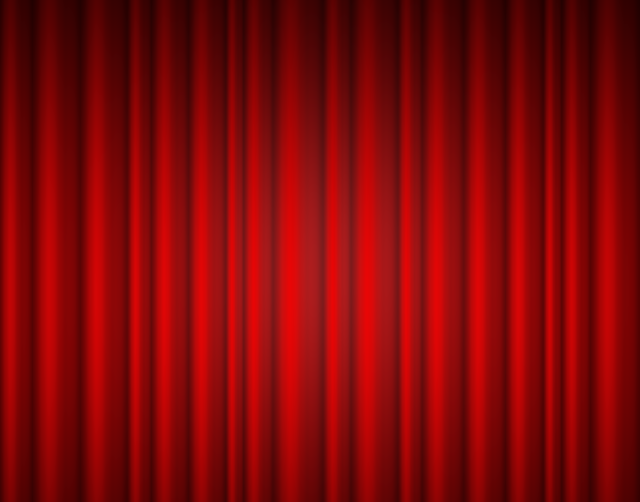
Reproduce this background procedurally as a Shadertoy shader.

```glsl
// Draws a pleated red stage curtain lit by a soft central spotlight.

const int SEAM_COUNT = 19;

// Uneven pleat boundaries, as fractions of the canvas width.
const float SEAMS[SEAM_COUNT] = float[](
    -0.002, 0.051, 0.126, 0.199, 0.237, 0.295, 0.353, 0.381, 0.427, 0.505,
    0.549, 0.622, 0.660, 0.725, 0.790, 0.849, 0.878, 0.923, 1.0);

const vec3 CLOTH_RED = vec3(0.96, 0.025, 0.025);
const vec3 HAZE_COLOR = vec3(0.10, 0.10, 0.105);

// Elliptical soft falloff around a center.
float softSpot(vec2 p, vec2 center, vec2 radius) {
    vec2 d = (p - center) / radius;
    return exp(-dot(d, d));
}

// Position inside the current pleat, from 0 to 1.
float pleatPosition(float x) {
    float position = 0.0;
    for (int i = 0; i < SEAM_COUNT - 1; i++) {
        float t = (x - SEAMS[i]) / (SEAMS[i + 1] - SEAMS[i]);
        if (t >= 0.0 && t < 1.0) position = t;
    }
    return position;
}

// Bright crest of a pleat, left of its middle.
float pleatCrest(float t) {
    float d = (t - 0.35) / 0.2;
    return exp(-d * d);
}

// Cloth brightness: dark seam, flat side and bright crest.
float pleatTone(float t, float crest) {
    float side = smoothstep(-0.04, 0.2, t) * (1.0 - smoothstep(0.8, 1.04, t));
    float ripple = 0.008 * sin(t * 44.0) * side;
    return mix(0.39, 0.6, side) + 0.35 * crest + ripple;
}

void mainImage(out vec4 fragColor, in vec2 fragCoord) {
    vec2 uv = fragCoord / iResolution.xy;

    // Folds
    float t = pleatPosition(uv.x);
    float crest = pleatCrest(t);
    float tone = pleatTone(t, crest);

    // Broad stage light, then pale haze that settles between the crests
    float light = softSpot(uv, vec2(0.5, 0.41), vec2(1.1, 0.61));
    float haze = softSpot(uv, vec2(0.5, 0.47), vec2(0.23, 0.31));

    vec3 color = CLOTH_RED * tone * light;
    color += HAZE_COLOR * haze * (1.0 - crest);
    fragColor = vec4(color, 1.0);
}
```
